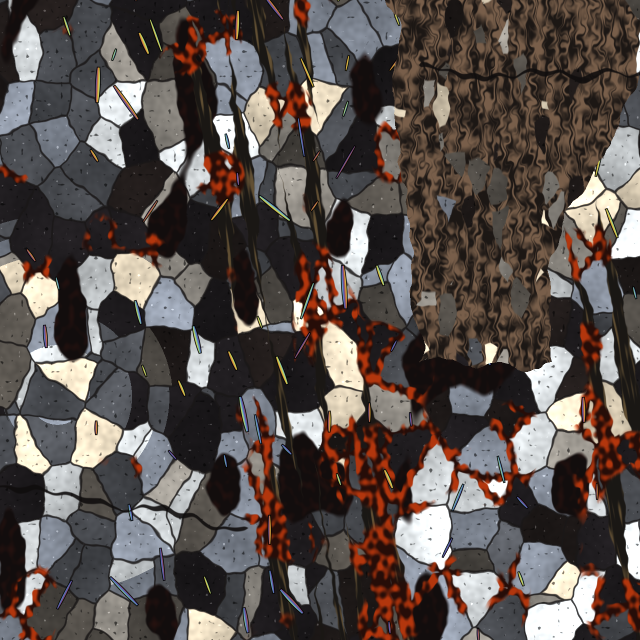
Reproduce this texture procedurally as a WebGL 2 fragment shader.

```glsl
#version 300 es
precision highp float;
uniform vec2 u_resolution;
out vec4 fragColor;

vec2 hash2(vec2 p) {
  vec3 q = fract(p.xyx * vec3(.1031, .1030, .0973));
  q += dot(q, q.yzx + 33.33);
  return fract((q.xx + q.yz) * q.zy);
}

float gradientDot(vec2 cell, vec2 f, vec2 corner) {
  float a = 6.2832 * hash2(cell + corner).x;
  return dot(vec2(cos(a), sin(a)), f - corner);
}

float noise(vec2 p) {
  vec2 i = floor(p), f = p - i, u = f * f * f * (f * (f * 6. - 15.) + 10.);
  float low = mix(gradientDot(i, f, vec2(0)), gradientDot(i, f, vec2(1, 0)), u.x);
  float high = mix(gradientDot(i, f, vec2(0, 1)), gradientDot(i, f, vec2(1)), u.x);
  return 1.4 * mix(low, high, u.y);
}

// Weighted Voronoi cells: id in xy, distance to the border in z
vec3 grains(vec2 p) {
  vec2 base = floor(p), id = base, nearest = vec2(0);
  float best = 1e3, border = 1e3;
  for (int k = 0; k < 25; k++) {
    vec2 cell = base + vec2(k % 5 - 2, k / 5 - 2), j = hash2(cell);
    vec2 d = cell + j - p;
    float power = dot(d, d) - .55 * fract(j.x * 7. + j.y * 13.);
    if (power < best) { best = power; id = cell; nearest = d; }
  }
  for (int k = 0; k < 25; k++) {
    vec2 cell = base + vec2(k % 5 - 2, k / 5 - 2), j = hash2(cell);
    vec2 d = cell + j - p;
    float power = dot(d, d) - .55 * fract(j.x * 7. + j.y * 13.);
    if (cell != id) border = min(border, (power - best) / (2. * length(d - nearest)));
  }
  return vec3(id, border);
}

vec3 grainColor(float level, vec2 r) {
  vec3 c = vec3(.11, .10, .11);
  if (level > .27) c = vec3(.29, .30, .32);
  if (level > .57) c = vec3(.52, .55, .60);
  if (level > .79) c = vec3(.88, .90, .91);
  c *= .82 + .36 * r.x;
  return r.y > .74 ? c * vec3(1.08, .99, .86) : c;
}

// Signed distance to the steep dark bands
float bands(vec2 p) {
  float d = 1.;
  for (float i = 0.; i < 8.; i++) {
    float center = i < 6. ? .37 + .036 * i + .02 * hash2(vec2(i, 3)).x : .60 + .052 * i;
    float x = p.x + .17 * (p.y - .5) - center + .012 * noise(vec2(p.y * 5., i * 7.3));
    float width = .016 * (noise(vec2(p.y * 3.5, i * 5.7 + .3)) + .22);
    d = min(d, abs(x) - width);
  }
  return d;
}

// Bright birefringent blades, colour in rgb and coverage in a
vec4 blades(vec2 p) {
  vec4 result = vec4(0);
  vec2 base = floor(p * 13.);
  for (int k = 0; k < 9; k++) {
    vec2 cell = base + vec2(k % 3 - 1, k / 3 - 1);
    vec2 r = hash2(cell + 57.), s = hash2(cell + 191.);
    vec2 d = p - (cell + r) / 13.;
    float chance = .28 + .35 * exp(-30. * pow(p.x - .45, 2.));
    if (hash2(cell + 311.).x > chance) continue;
    float a = 1.74 + (s.x - .5) * .5 + (r.y > .7 ? .6 : 0.) * sign(r.x - .5);
    vec2 dir = vec2(cos(a), sin(a));
    float along = dot(d, dir), across = dir.x * d.y - dir.y * d.x;
    float len = .009 + .025 * s.y * s.y, width = .0013 + .0025 * r.x * s.y;
    float box = max(abs(across) - width * (1. - .5 * pow(along / len, 2.)), abs(along) - len);
    vec3 hue = .5 + .42 * cos(6.2832 * (across * 110. + s.x + vec3(0, .17, .45)));
    vec3 c = mix(hue, vec3(.74, .66, .46), .4) * smoothstep(.0004, -.0008, box);
    float cover = smoothstep(.0016, .0004, box);
    result = mix(result, vec4(c, 1), cover);
  }
  return result;
}

vec3 scene(vec2 p) {
  vec2 w = p + .006 * vec2(noise(p * 22.), noise(p * 22. + 40.))
             + .0025 * vec2(noise(p * 65.), noise(p * 65. + 90.));
  // Fibrous brown region at the upper right
  float left = .69 - .08 * p.y, right = .86 + .5 * max(0., p.y - .6);
  float patchDist = max(max(left - w.x, w.x - right), .43 - w.y) + .018 * noise(p * 14.);
  bool fibrous = patchDist < 0.;
  vec2 scale = fibrous ? vec2(44, 21) : vec2(17.5, 15);
  vec3 g = grains(w * scale);
  vec2 r = hash2(g.xy + 17.), t = hash2(g.xy + 83.);
  float edge = g.z / (fibrous ? 30. : 16.);
  float cluster = .22 * noise(g.xy * .23) + .3 * exp(-40. * dot(p - vec2(.09, .38), p - vec2(.09, .38)));
  vec3 c = grainColor(r.x + cluster, t);
  c *= 1. + .22 * noise(p * 13. + r * 30.) + .09 * noise(p * 95.);
  c *= 1. - .55 * smoothstep(.5, .75, noise(p * 130.));
  c += .22 * smoothstep(.62, .8, noise(p * 150. + 31.));

  float lean = p.x + .17 * p.y, grit = noise(p * vec2(85, 60));
  if (fibrous) {
    float fibre = noise(vec2(p.x * 165. + 2. * grit, p.y * 34.)) + .6 * noise(p * vec2(60, 13));
    vec3 brown = mix(vec3(.11, .09, .08), vec3(.47, .37, .29), smoothstep(-.55, .6, fibre));
    float inclusion = step(.7, t.y) * smoothstep(.003, .0055, edge);
    c = mix(brown, c, inclusion);
  } else {
    c = mix(c, vec3(.10, .09, .09), .85 * smoothstep(.0026, .0006, edge));
    // Opaque upright patches and fibrous bands
    float opaque = smoothstep(.42, .48, noise(w * vec2(11, 5) + 8.3));
    c = mix(c, vec3(.07, .05, .05) + vec3(.08, .02, .01) * max(grit, 0.), opaque);
    float band = bands(w);
    float sheaf = smoothstep(.05, .6, noise(vec2(lean * 170., p.y * 16.)));
    c = mix(c, mix(vec3(.10, .09, .08), vec3(.38, .31, .20), sheaf), smoothstep(.0015, -.001, band));
    // Rust along borders and bands
    vec2 q = (p - vec2(.72, .27)) * vec2(1, .9);
    float stain = noise(p * 9. + 4.) + .65 * exp(-22. * dot(q, q)) - .36;
    stain += .2 * smoothstep(.02, 0., band);
    float vein = smoothstep(.008, .004, min(edge, max(band + .002, 0.)) - .006 * grit);
    vec3 rust = mix(vec3(.15, .05, .03), vec3(.70, .21, .05), smoothstep(-.25, .5, grit));
    c = mix(c, rust, vein * smoothstep(0., .12, stain));
    vec4 blade = blades(p);
    c = mix(c, blade.rgb, blade.a);
  }

  // Wandering cracks
  float wander = .03 * noise(vec2(p.x * 7., 2)) + .012 * noise(vec2(p.x * 28., 9));
  float lower = abs(p.y - .24 + .16 * p.x - wander) + .1 * smoothstep(.38, .46, p.x);
  float upper = abs(p.y - .885 - wander) + .1 * smoothstep(.66, .62, p.x);
  float gape = .003 + .004 * noise(p * 18.);
  return mix(c, vec3(.06, .05, .05), .9 * smoothstep(.0015, -.001, min(lower, upper) - gape));
}

void main() {
  vec3 sum = vec3(0);
  for (int k = 0; k < 4; k++) {
    vec2 offset = vec2(k % 2, k / 2) * .5 - .25;
    sum += scene((gl_FragCoord.xy + offset) / u_resolution);
  }
  fragColor = vec4(clamp(sum * .25, 0., 1.), 1);
}
```
